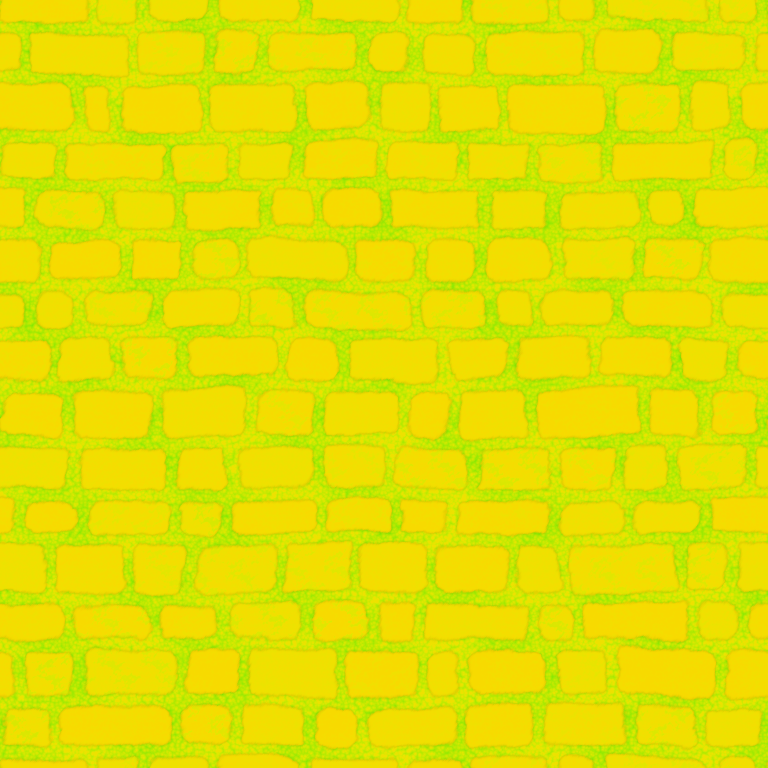
Reproduce this texture procedurally as a Shadertoy shader.

```glsl
// Tiling wall of rough golden stones, 15 courses of about 10, in mossy lime mortar.

float hash(vec2 p) {
    return fract(sin(dot(p, vec2(127.1, 311.7))) * 43758.5);
}

// Layered sines; integer frequencies keep the result tileable. Roughly -1 to 1.
float ripple(vec2 uv, float frequency) {
    vec2 a = 6.283185 * frequency * uv;
    float sum = 0.0, amp = 0.5;
    for (int i = 0; i < 5; i++) {
        sum += amp * sin(a.x + 1.3 * float(i) + 1.5 * sin(a.y + 0.7));
        a = mat2(1, -1, 1, 2) * a;
        amp *= 0.65;
    }
    return sum;
}

// Tileable cellular noise: distances to the nearest and second nearest points.
vec2 cells(vec2 uv, float count) {
    vec2 p = uv * count, id = floor(p), nearest = vec2(9.0);
    for (int y = -1; y <= 1; y++)
    for (int x = -1; x <= 1; x++) {
        vec2 c = id + vec2(x, y), w = mod(c, count);
        float d = length(c + vec2(hash(w), hash(w + 37.3)) - p);
        nearest = vec2(min(nearest.x, d), min(nearest.y, max(nearest.x, d)));
    }
    return nearest;
}

// Height of the joint below a course, and position of the joint left of a stone.
float courseEdge(float row) {
    return row + 0.22 * (hash(vec2(mod(row, 15.0), 5.0)) - 0.5);
}

float stoneEdge(float column, float row) {
    return column + 0.6 * (hash(vec2(mod(column, 10.0), row + 20.0)) - 0.5);
}

// Gold at 0, through lime, to green at 1.
vec3 mossRamp(float t) {
    return vec3(0.97 - 0.47 * t, 0.915 - 0.06 * exp(-8.0 * t), 0.01 * t);
}

void mainImage(out vec4 fragColor, in vec2 fragCoord) {
    vec2 uv = fragCoord / iResolution.xy;
    float pixel = 15.0 / iResolution.y;

    // Locate the course, then the stone within it
    float y = uv.y * 15.0 + 0.6 + 0.06 * ripple(uv, 2.0);
    float row = floor(y);
    row += step(courseEdge(row + 1.0), y) - step(y, courseEdge(row));
    float bottom = courseEdge(row), top = courseEdge(row + 1.0);
    float rowId = mod(row, 15.0);

    float x = uv.x * 10.0 + hash(vec2(rowId, 71.0)) + 0.03 * ripple(uv.yx, 7.0);
    float column = floor(x);
    column += step(stoneEdge(column + 1.0, rowId), x) - step(x, stoneEdge(column, rowId));
    float left = stoneEdge(column, rowId), right = stoneEdge(column + 1.0, rowId);
    vec2 id = vec2(mod(column, 10.0), rowId);

    // Rounded, slightly tilted block with a ragged outline, in course heights
    vec2 q = vec2(1.5 * (x - 0.5 * (left + right)), y - 0.5 * (bottom + top));
    q += (vec2(hash(id + 3.1), hash(id + 8.7)) - 0.5) * vec2(0.14, 0.07) * q.yx;
    vec2 size = 0.5 * vec2(1.5 * (right - left), top - bottom);
    size -= 0.085 + 0.05 * vec2(hash(id + 1.9), hash(id + 6.4));
    float radius = min(mix(0.07, 0.25, hash(id + 4.6)), 0.8 * min(size.x, size.y));
    vec2 e = abs(q) - size + radius;
    float d = length(max(e, 0.0)) + min(max(e.x, e.y), 0.0) - radius;
    d += 0.022 * ripple(uv, 13.0) + 0.012 * ripple(uv.yx, 41.0);

    // Gritty mortar with pale pebbles and drifting moss
    vec2 pebble = cells(uv, 95.0), grit = cells(uv, 210.0);
    float moss = 0.40 + 0.2 * ripple(uv, 5.0) + 0.5 * (grit.x - 0.45);
    moss -= 0.4 * (pebble.y - pebble.x - 0.3);
    moss = clamp(moss, 0.08, 0.95);

    // Fine grain on every stone, lichen flecks on some
    float fleck = smoothstep(0.1, 0.8, ripple(uv + hash(id), 17.0) + grit.x - 0.45);
    float stone = 0.06 * hash(id + 9.2) + 0.06 * (grit.x - 0.3);
    stone += 0.015 * ripple(uv, 9.0);
    stone += 0.2 * fleck * smoothstep(0.5, 1.0, hash(id + 2.5));
    stone = max(stone, 0.0);

    float cover = 1.0 - smoothstep(-0.5 * pixel - 0.012, 0.5 * pixel + 0.012, d);
    vec3 color = mix(mossRamp(moss), mossRamp(stone), cover);

    // Faint dark rim where stone meets mortar
    color *= 1.0 - 0.06 * exp(-pow(d / 0.03, 2.0));
    fragColor = vec4(color, 1.0);
}
```
